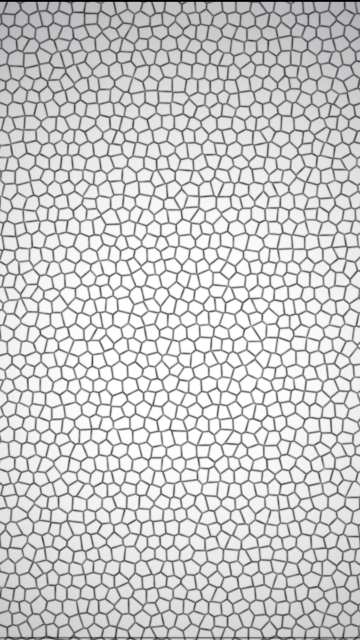
Give the GLSL for this pattern, as a Shadertoy shader.

```glsl
// Fine black mosaic of irregular rounded-hexagon cells on softly vignetted white.

const vec2  CELL_SIZE   = vec2(0.0374, 0.0363); // in canvas widths
const vec2  JITTER      = vec2(0.60, 0.50);     // in cells
const float LINE_RADIUS = 0.0029;               // in canvas widths
const float LINE_INK    = 0.54;
const float INK_VARIETY = 0.28;
const float INK_SCALE   = 45.0;                 // noise cells per canvas width
const vec3  PAPER       = vec3(1.0);
const vec3  SHADE_TINT  = vec3(1.02, 1.02, 0.97);

vec2 hash2(vec2 p) {
    vec3 q = fract(p.xyx * vec3(0.1031, 0.1030, 0.0973));
    q += dot(q, q.yzx + 33.33);
    return fract((q.xx + q.yz) * q.zy);
}

// Dot product of a lattice corner's random gradient with the offset to p.
float cornerSlope(vec2 corner, vec2 p) {
    return dot(hash2(corner) * 2.0 - 1.0, p - corner);
}

// Gradient noise, roughly -0.7 to 0.7.
float gradientNoise(vec2 p) {
    vec2 c = floor(p), f = p - c;
    vec2 u = f * f * f * (f * (f * 6.0 - 15.0) + 10.0);
    vec2 e = vec2(1.0, 0.0);
    return mix(mix(cornerSlope(c, p), cornerSlope(c + e, p), u.x),
               mix(cornerSlope(c + e.yx, p), cornerSlope(c + e.xx, p), u.x), u.y);
}

// Seed point of a cell: staggered rows with random displacement.
vec2 seedPoint(vec2 cell, vec2 size, vec2 jitter) {
    float stagger = 0.5 * mod(cell.y, 2.0);
    vec2 offset = (hash2(cell + 71.0) - 0.5) * jitter;
    return (cell + vec2(stagger, 0.5) + offset) * size;
}

// Distance from p to the nearest border between Voronoi cells.
float borderDistance(vec2 p, vec2 size, vec2 jitter) {
    vec2 home = floor(p / size);
    vec2 nearest = vec2(0.0);
    float best = 1e5;
    for (int j = -2; j <= 2; j++)
    for (int i = -2; i <= 2; i++) {
        vec2 r = seedPoint(home + vec2(i, j), size, jitter) - p;
        float d = dot(r, r);
        if (d < best) { best = d; nearest = r; }
    }
    float border = 1e5;
    for (int j = -2; j <= 2; j++)
    for (int i = -2; i <= 2; i++) {
        vec2 r = seedPoint(home + vec2(i, j), size, jitter) - p;
        vec2 across = r - nearest;
        float span = length(across);
        if (span > 1e-5) border = min(border, dot(0.5 * (r + nearest), across / span));
    }
    return border;
}

// Soft stroke profile: one on the line, fading to zero beside it.
float stroke(float dist, float radius) {
    float t = dist / radius;
    return exp(-t * t);
}

// Paper brightness: white middle, strongest falloff at the top.
vec3 paperColor(vec2 uv, vec3 paper, vec3 tint) {
    vec2 d = uv - vec2(0.5, 0.45);
    float shade = max(dot(d * d, vec2(0.28, 0.86)) - 0.015, 0.0);
    return paper - shade * tint;
}

void mainImage(out vec4 fragColor, in vec2 fragCoord) {
    vec2 uv = fragCoord / iResolution.xy;
    vec2 p = fragCoord / iResolution.x;
    float top = iResolution.y / iResolution.x;

    vec3 color = paperColor(uv, PAPER, SHADE_TINT);

    // Cell outlines with slightly uneven ink
    float border = borderDistance(p, CELL_SIZE, JITTER);
    float ink = LINE_INK + INK_VARIETY * gradientNoise(p * INK_SCALE);
    color *= 1.0 - ink * stroke(border, LINE_RADIUS);

    // Thin rule along the bottom and dark band along the top
    color *= 1.0 - 0.5 * stroke(p.y - 0.006, 0.0025);
    color *= smoothstep(0.003, 0.007, top - p.y);

    fragColor = vec4(color, 1.0);
}
```
